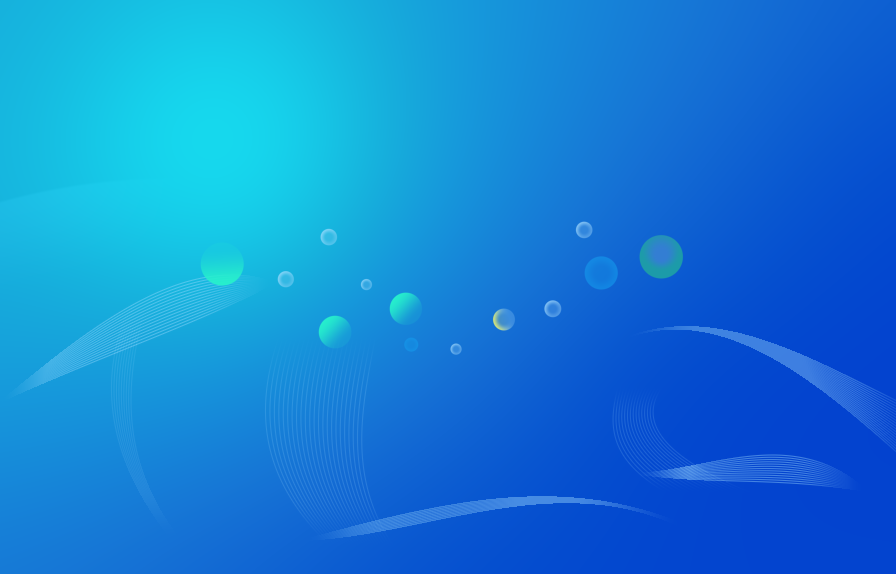
Reproduce this background procedurally as a Shadertoy shader.

```glsl
// Blue mesh gradient with a cyan glow, small glassy bubbles and ribbons of fine strands.
#define GLOW_CENTER vec2(0.258, 0.475)
#define GLOW_RADIUS 0.135
#define GLOW_GAIN 0.15
#define MESH_BLUR 0.60
#define STRAND_HALF_WIDTH 0.0006
#define STRAND_COLOR vec3(0.62, 0.86, 1.0)
#define PALE vec3(0.66, 0.87, 1.0)
#define AZURE vec3(0.08, 0.61, 0.93)
#define MINT vec3(0.15, 0.94, 0.80)
#define YELLOW vec3(0.85, 0.91, 0.48)
#define JADE vec3(0.12, 0.64, 0.64)

// Brightness of a 5 x 4 mesh, rows from bottom to top
const float MESH[20] = float[20](
    0.46, 0.37, 0.28, 0.27, 0.27,
    0.63, 0.57, 0.43, 0.25, 0.25,
    0.70, 0.76, 0.59, 0.41, 0.26,
    0.67, 0.71, 0.61, 0.49, 0.37);

// Bubbles as center and radius: six pale, two azure, three mint, one yellow, one jade
const vec3 BUBBLES[13] = vec3[13](
    vec3(0.367, 0.376, 0.0092), vec3(0.319, 0.329, 0.0090), vec3(0.409, 0.323, 0.0062),
    vec3(0.509, 0.251, 0.0062), vec3(0.617, 0.296, 0.0094), vec3(0.652, 0.384, 0.0092),
    vec3(0.459, 0.256, 0.0078), vec3(0.671, 0.336, 0.0185), vec3(0.248, 0.346, 0.0240),
    vec3(0.453, 0.296, 0.0180), vec3(0.374, 0.270, 0.0182), vec3(0.5625, 0.284, 0.0122),
    vec3(0.738, 0.354, 0.0242));

vec3 background(vec2 p, float height) {
    vec2 cell = vec2(p.x, p.y / height) * vec2(4.0, 3.0);
    float sum = 0.0, total = 0.0;
    for (int i = 0; i < 20; i++) {
        vec2 d = (cell - vec2(i % 5, i / 5)) / MESH_BLUR;
        float weight = exp(-0.5 * dot(d, d));
        sum += weight * MESH[i];
        total += weight;
    }
    vec2 g = (p - GLOW_CENTER) / GLOW_RADIUS;
    float level = sum / total + GLOW_GAIN * exp(-0.5 * dot(g, g));
    float red = mix(0.01, 0.085, smoothstep(0.26, 0.47, level));
    float blue = 0.81 + 0.05 * smoothstep(0.25, 0.65, level) + 0.08 * smoothstep(0.65, 0.9, level);
    return vec3(red, level, blue);
}

float bezier(vec4 c, float t) {
    float u = 1.0 - t;
    return dot(c, vec4(u * u * u, 3.0 * u * u * t, 3.0 * u * t * t, t * t * t));
}

// Strands running along q.x, spread evenly between two curves
float ribbon(vec2 q, vec2 span, vec4 lower, vec4 upper, float strands) {
    float along = (q.x - span.x) / (span.y - span.x);
    float t = clamp(along, 0.0, 1.0);
    float base = bezier(lower, t);
    float width = max(bezier(upper, t) - base, 0.0015);
    float lane = (q.y - base) / width * strands;
    float rate = max(length(vec2(dFdx(lane), dFdy(lane))), 1e-4);
    float halfWidth = STRAND_HALF_WIDTH * iResolution.x;
    float offset = abs(fract(lane - 0.5) - 0.5) / rate;
    float line = clamp(halfWidth + 0.5 - offset, 0.0, 1.0);
    line = mix(line, min(2.0 * halfWidth * rate, 1.0), smoothstep(0.4, 1.0, rate));
    float inside = step(-0.5, lane) * step(lane, strands + 0.5);
    float fade = smoothstep(0.0, 0.25, along) * (1.0 - smoothstep(0.7, 1.0, along));
    return line * inside * fade;
}

float allRibbons(vec2 p) {
    float a = 0.0;
    // Left fold and its falling leg
    a += 0.42 * ribbon(p, vec2(0.0, 0.306), vec4(0.191, 0.24, 0.272, 0.324), vec4(0.193, 0.275, 0.36, 0.326), 14.0);
    a += 0.13 * ribbon(p.yx, vec2(0.04, 0.31), vec4(0.19, 0.12, 0.105, 0.15), vec4(0.20, 0.13, 0.14, 0.165), 8.0);
    // Central curtain and bottom wave
    a += 0.17 * ribbon(p.yx, vec2(0.03, 0.27), vec4(0.37, 0.285, 0.285, 0.313), vec4(0.44, 0.385, 0.405, 0.42), 22.0);
    a += 0.42 * ribbon(p, vec2(0.34, 0.76), vec4(0.037, 0.045, 0.118, 0.052), vec4(0.039, 0.075, 0.115, 0.057), 8.0);
    // Right folds and their leg
    a += 0.38 * ribbon(p, vec2(0.70, 1.04), vec4(0.263, 0.305, 0.205, 0.10), vec4(0.265, 0.307, 0.225, 0.175), 18.0);
    a += 0.42 * ribbon(p, vec2(0.71, 0.965), vec4(0.111, 0.10, 0.108, 0.092), vec4(0.113, 0.115, 0.166, 0.096), 12.0);
    a += 0.16 * ribbon(p.yx, vec2(0.09, 0.21), vec4(0.745, 0.675, 0.68, 0.69), vec4(0.84, 0.74, 0.71, 0.74), 14.0);
    return a;
}

vec3 addBubble(vec3 color, vec2 p, int i) {
    vec3 bubble = BUBBLES[i];
    vec2 q = (p - bubble.xy) / bubble.z;
    float r = length(q);
    float angle = i == 8 ? -1.5 : i == 11 ? 3.5 : 2.4;
    float lit = smoothstep(-0.8, 1.0, dot(q, vec2(cos(angle), sin(angle))));
    float rim = smoothstep(0.35, 1.0, r);
    // Tint and opacity by kind
    vec3 tint = PALE;
    float alpha = 0.20 + 0.22 * rim + 0.30 * rim * lit;
    if (i > 5) { tint = AZURE; alpha = 0.35 + 0.25 * rim; }
    if (i > 7) { tint = MINT; alpha = 0.12 + 0.85 * lit; }
    if (i == 11) { tint = mix(PALE, YELLOW, lit); alpha = 0.25 + 0.7 * rim * lit; }
    if (i == 12) { tint = mix(vec3(0.22, 0.51, 0.83), JADE, smoothstep(0.2, 0.9, r - 0.35 * q.y)); alpha = 0.88; }
    float edge = 0.75 / (iResolution.x * bubble.z);
    return mix(color, tint, alpha * (1.0 - smoothstep(1.0 - edge, 1.0 + edge, r)));
}

void mainImage(out vec4 fragColor, in vec2 fragCoord) {
    // Canvas width is one unit
    vec2 p = fragCoord / iResolution.x;
    vec3 color = background(p, iResolution.y / iResolution.x);

    // Soft veil beneath a faint arc at the left
    float depth = 0.417 + 0.28 * p.x - 0.75 * p.x * p.x - p.y;
    float veil = smoothstep(0.0, 0.004, depth) * (1.0 - smoothstep(0.0, 0.12, depth));
    color += 0.025 * veil * (1.0 - smoothstep(0.05, 0.22, p.x));

    color = mix(color, STRAND_COLOR, clamp(allRibbons(p), 0.0, 1.0));
    for (int i = 0; i < 13; i++) color = addBubble(color, p, i);
    fragColor = vec4(color, 1.0);
}
```
